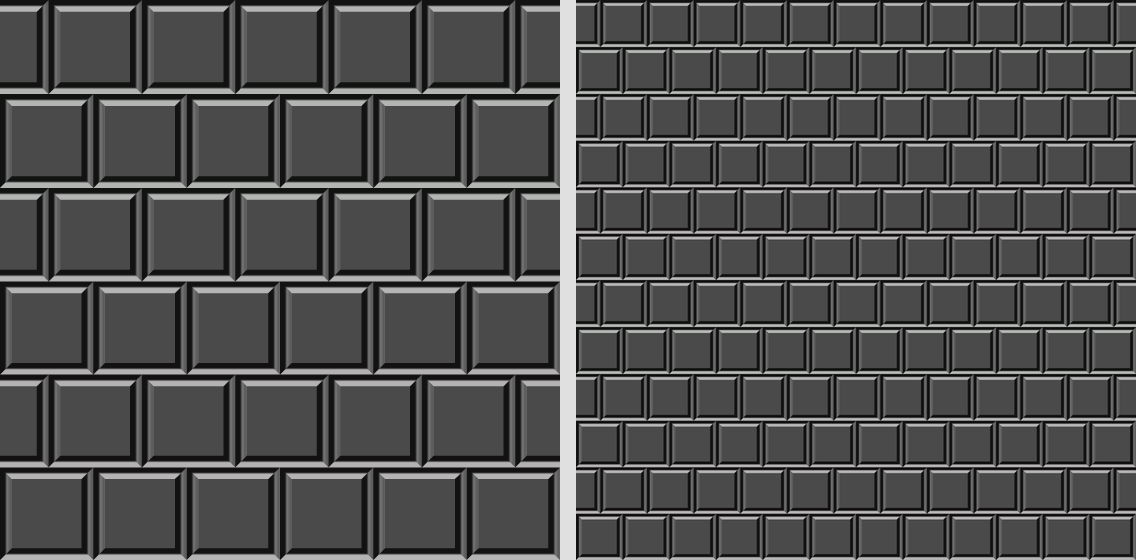
Left: one tile. Right: repeated 2 by 2.
Give the GLSL for this pattern, as a Shadertoy shader.

```glsl
// Mitred raised frame: lit from above, softer light from the left
float bevel(vec2 p, float grey) {
    vec2 edge = min(p, 1.0 - p);
    if (edge.y < edge.x) return p.y > 0.5 ? 0.705 : 0.07;
    return p.x < 0.5 ? grey : 0.07;
}

vec3 tiles(vec2 uv) {
    // Running bond of six by six, with a slight drift of the courses
    vec2 grid = uv * 6.0;
    grid.y += 0.016 * sin(3.14159 * uv.y);
    float course = floor(grid.y);
    grid.x -= 0.52 * mod(course, 2.0);
    vec2 p = fract(grid);

    vec2 edge = min(p, 1.0 - p);
    float inset = min(edge.x, edge.y);
    if (inset > 0.126) return vec3(0.29);

    // Sunken outer frame and raised inner frame meet in a soft seam
    float grey = 0.405 + 0.045 * sin(100.0 * abs(inset - 0.0625));
    float seam = smoothstep(0.049, 0.076, inset);
    float shade = mix(bevel(1.0 - p, grey), bevel(p, grey), seam);

    // Faint green to violet tint over the height, on the lit and dark sides
    float tint = 0.006 * sin(6.28319 * (uv.y - 0.5));
    if (edge.x < edge.y) tint = 0.0;
    return vec3(shade) + tint * vec3(-0.7, 1.0, -0.3);
}

void mainImage(out vec4 fragColor, in vec2 fragCoord) {
    // Average a 4 by 4 grid inside each pixel
    vec3 color = vec3(0.0);
    for (int i = 0; i < 16; i++) {
        vec2 offset = (vec2(i % 4, i / 4) + 0.5) / 4.0 - 0.5;
        color += tiles(fract((fragCoord + offset) / iResolution.xy));
    }
    fragColor = vec4(color / 16.0, 1.0);
}
```
